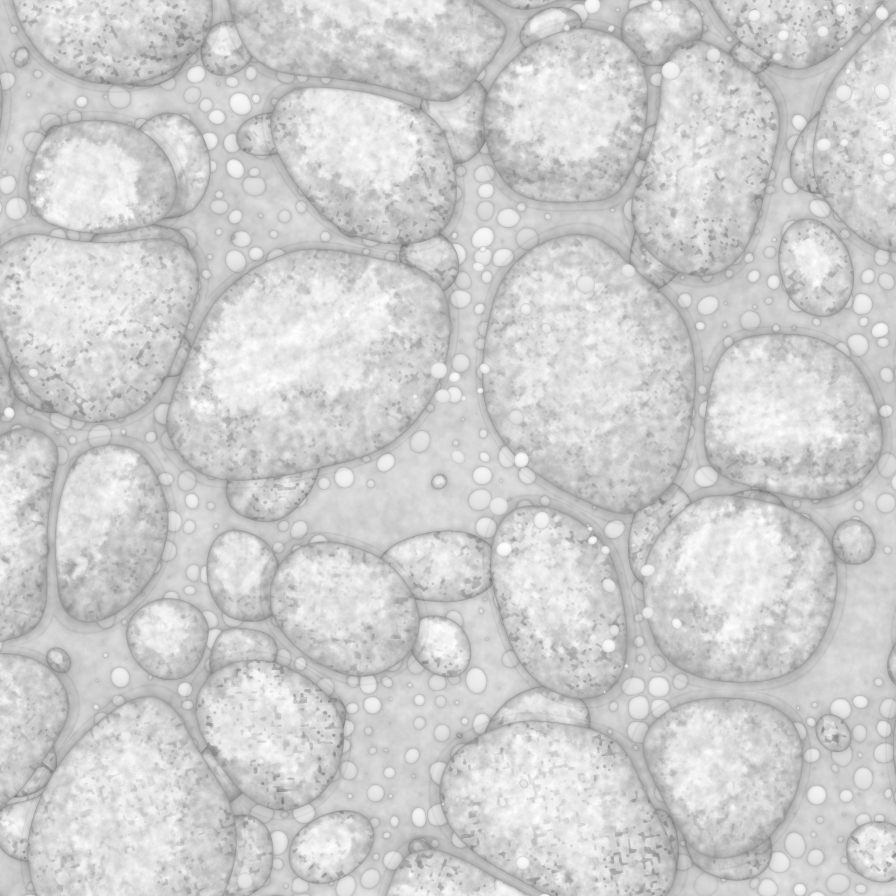
Give the GLSL for this texture, as a Shadertoy shader.

```glsl
struct Stone {
    float dist;    // signed distance to the edge, in canvas units
    vec2 local;    // position along the stone axes, 1 near the edge
    vec2 offset;   // unrotated position relative to the centre
    vec2 id;
    float angle;
};

float hash(vec2 p) {
    return fract(sin(dot(p, vec2(127.1, 311.7))) * 43758.5453);
}

float noise(vec2 p) {
    vec2 i = floor(p), f = fract(p);
    f = f * f * (3.0 - 2.0 * f);
    return mix(mix(hash(i), hash(i + vec2(1, 0)), f.x),
               mix(hash(i + vec2(0, 1)), hash(i + vec2(1, 1)), f.x), f.y);
}

float fbm(vec2 p) {
    float sum = 0.0, weight = 0.53;
    for (int i = 0; i < 4; i++) {
        p = mat2(1.6, 1.2, -1.2, 1.6) * p + 7.3;
        sum += weight * noise(p * 0.5);
        weight *= 0.5;
    }
    return sum;
}

vec2 rotate(vec2 p, float angle) {
    float c = cos(angle), s = sin(angle);
    return vec2(c * p.x + s * p.y, c * p.y - s * p.x);
}

float smoothMax(float a, float b, float k) {
    float h = max(k - abs(a - b), 0.0) / k;
    return max(a, b) + 0.25 * k * h * h;
}

// Scattered ellipses that flatten softly where neighbours meet
Stone nearestStone(vec2 p, float scale, vec2 radii, float stretch, float seed) {
    const float softness = 0.06, gap = 0.022;
    vec2 g = p * scale, cell = floor(g);
    Stone s = Stone(9.0, vec2(0), vec2(0), vec2(0), 0.0);
    float rivals = 0.0;
    for (int j = -1; j <= 1; j++)
    for (int i = -1; i <= 1; i++) {
        vec2 id = cell + vec2(i, j) + seed;
        vec2 jitter = vec2(hash(id), hash(id + 19.7)) - 0.5;
        vec2 offset = g - (id - seed + 0.5 + 0.6 * jitter);
        float radius = mix(radii.x, radii.y, hash(id + 41.3));
        float angle = 3.1416 * hash(id + 63.1);
        float ratio = sqrt(1.0 + stretch * hash(id + 87.9));
        vec2 local = rotate(offset, angle) * vec2(1.0 / ratio, ratio);
        float d = length(local) - radius;
        if (d < s.dist) {
            rivals += exp(-s.dist / softness);
            float size = max(radius, 0.05);
            s = Stone(d, local / size, offset / size, id, angle);
        } else {
            rivals += exp(-d / softness);
        }
    }
    float border = 0.5 * (s.dist + softness * log(rivals + 1e-20)) + gap;
    s.dist = smoothMax(s.dist, border, 0.12) / scale;
    return s;
}

float coverage(float dist, float pixel) {
    return smoothstep(pixel, -pixel, dist);
}

float contactShadow(float shade, float dist, float width, float amount) {
    return shade * (1.0 - amount * exp(-max(dist, 0.0) / width));
}

float stoneShade(Stone s, vec2 p, float rimWidth) {
    float depth = max(-s.dist, 0.0);
    float rim = 1.0 - exp(-depth / rimWidth);
    float kind = hash(s.id + 5.5);
    float grain = fbm(p * 120.0) - 0.5;
    float streak = fbm(rotate(p, s.angle) * vec2(9.0, 60.0) + s.id) - 0.5;
    float shade = mix(0.76, mix(0.845, 0.9, kind), rim);
    shade += 0.03 * dot(s.offset, vec2(-0.4, 0.9)) + 0.26 * grain;
    shade += 0.26 * streak * smoothstep(0.3, 0.8, hash(s.id + 9.1));

    // Ragged wet highlight
    vec2 centre = rotate(vec2(-0.12, 0.2), s.angle);
    float reach = 0.64 - length(s.local - centre) + 0.6 * (fbm(p * 13.0) - 0.5) + 0.4 * grain;
    float gloss = smoothstep(0.0, 0.16, reach) * mix(0.3, 0.9, hash(s.id + 3.7));
    shade = mix(shade, 0.935 + 0.16 * grain + 0.12 * streak, gloss);

    // Fine mineral speckles, denser toward the rim
    float fleck = noise(rotate(p, s.angle + 0.6) * 235.0 + s.id);
    float speckle = smoothstep(0.55, 0.85, fleck) * smoothstep(0.25, 0.6, noise(p * 55.0));
    shade -= 0.19 * speckle * mix(1.0, 0.3, gloss) * mix(0.35, 1.0, kind);
    return mix(shade, 0.56, 0.8 * exp(-depth / 0.0021));
}

float beadShade(Stone s) {
    float shade = mix(0.86, 0.96, hash(s.id + 2.9)) + 0.03 * s.offset.y;
    return mix(shade, 0.69, 0.75 * exp(min(s.dist, 0.0) / 0.0013));
}

void mainImage(out vec4 fragColor, in vec2 fragCoord) {
    vec2 p = fragCoord / iResolution.y;
    float pixel = 0.8 / iResolution.y;
    vec2 bend = vec2(noise(p * 9.0), noise(p * 9.0 + 31.0)) - 0.5;
    vec2 warped = p + 0.02 * bend;

    // Wet ground with clustered beads
    float shade = 0.835 + 0.1 * (fbm(p * 14.0) - 0.5) + 0.12 * (fbm(p * 110.0) - 0.5);
    Stone bead = nearestStone(p, 40.0, vec2(-0.05, 0.54), 0.3, 11.0);
    float beads = smoothstep(0.28, 0.32, noise(bead.id * 0.3));
    shade = contactShadow(shade, bead.dist, 0.0018, 0.1 * beads);
    shade = mix(shade, beadShade(bead), beads * coverage(bead.dist, pixel));

    // Pebbles tucked below large stones
    Stone pebble = nearestStone(warped, 9.0, vec2(-0.15, 0.55), 0.6, 27.0);
    shade = contactShadow(shade, pebble.dist, 0.004, 0.13);
    shade = mix(shade, stoneShade(pebble, p, 0.011), coverage(pebble.dist, pixel));

    Stone stone = nearestStone(warped, 4.2, vec2(0.31, 0.7), 0.6, 53.0);
    float waterLine = (stone.dist - 0.009) / 0.0012;
    shade = contactShadow(shade, stone.dist, 0.007, 0.17);
    shade -= 0.04 * exp(-waterLine * waterLine);
    shade = mix(shade, stoneShade(stone, p, 0.023), coverage(stone.dist, pixel));

    // A few clustered bubbles resting on top
    Stone bubble = nearestStone(p, 42.0, vec2(-0.7, 0.45), 0.3, 71.0);
    float cluster = step(0.76, noise(bubble.id * 0.16));
    shade = mix(shade, beadShade(bubble) + 0.03, cluster * coverage(bubble.dist, pixel));

    fragColor = vec4(vec3(clamp(shade, 0.0, 1.0)), 1.0);
}
```
